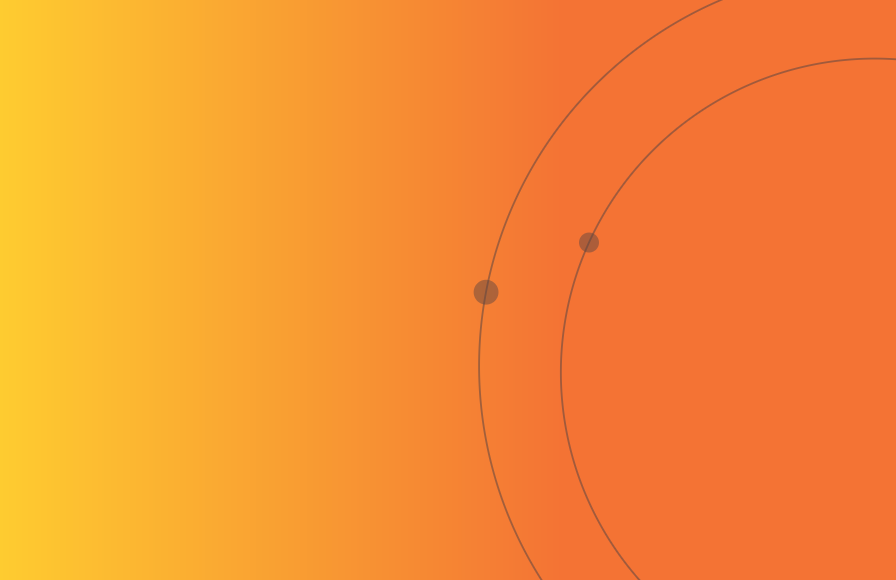
Reproduce this background procedurally as a Shadertoy shader.

```glsl
const vec3 YELLOW = vec3(0.998, 0.800, 0.188);
const vec3 ORANGE = vec3(0.955, 0.451, 0.205);
const vec3 BROWN = vec3(0.37, 0.27, 0.25);
const float GRADIENT_END = 0.97;   // lengths are in canvas heights
const float LINE_HALF_WIDTH = 0.0016;
const float LINE_OPACITY = 0.55;
const float DOT_OPACITY = 0.48;

// Rings: centre x, centre y, radius
const vec3 RINGS[2] = vec3[2](vec3(1.512, 0.369, 0.686), vec3(1.508, 0.358, 0.541));
// Dots riding on the rings: angle, radius
const vec2 DOTS[2] = vec2[2](vec2(2.955, 0.0214), vec2(2.715, 0.0172));

// Antialiased coverage of a signed distance
float coverage(float dist, float pixel) {
    return clamp(0.5 - dist / pixel, 0.0, 1.0);
}

void mainImage(out vec4 fragColor, in vec2 fragCoord) {
    float pixel = 1.0 / iResolution.y;
    vec2 p = fragCoord * pixel;

    // Horizontal gradient that settles into flat orange
    vec3 color = mix(YELLOW, ORANGE, clamp(p.x / GRADIENT_END, 0.0, 1.0));

    // Thin rings, each with a translucent dot
    for (int i = 0; i < 2; i++) {
        vec2 center = RINGS[i].xy;
        float radius = RINGS[i].z;
        float ringDist = abs(length(p - center) - radius) - LINE_HALF_WIDTH;
        vec2 dotCenter = center + radius * vec2(cos(DOTS[i].x), sin(DOTS[i].x));
        float dotDist = length(p - dotCenter) - DOTS[i].y;

        color = mix(color, BROWN, DOT_OPACITY * coverage(dotDist, pixel));
        color = mix(color, BROWN, LINE_OPACITY * coverage(ringDist, pixel));
    }

    fragColor = vec4(color, 1.0);
}
```
